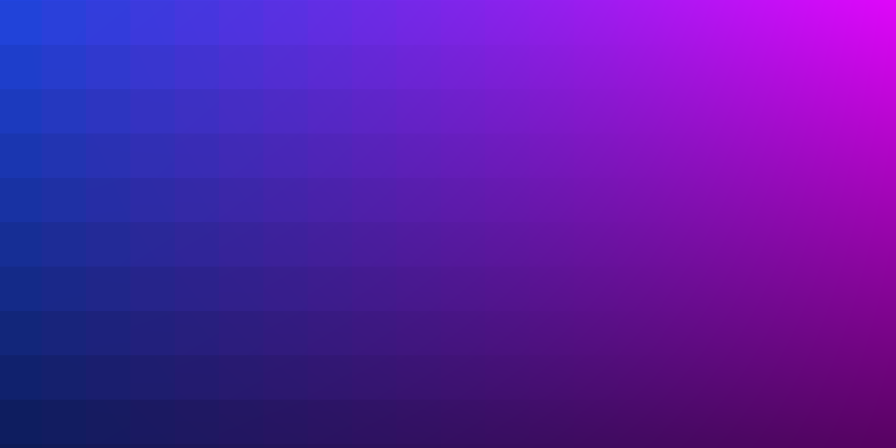
This background is drawn by a WebGL 2 fragment shader. Its source:

```glsl
#version 300 es
precision highp float;
// Blue to magenta gradient darkening downward, tiled at left and smooth at right.
uniform vec2 u_resolution;
out vec4 fragColor;

// Two-way gradient; p runs right and down from the top left corner, 0 to 1.
vec3 gradient(vec2 p) {
  vec3 hue = mix(vec3(0.115, 0.275, 0.875), vec3(0.875, 0.025, 0.98), p.x);
  return hue * mix(1.0, 0.39, p.y);
}

// Snaps to tile centres, with edges softened over one pixel.
vec2 snapToTiles(vec2 q, float pixel) {
  vec2 shifted = q - 0.5;
  vec2 edge = smoothstep(0.5 - 0.5 * pixel, 0.5 + 0.5 * pixel, fract(shifted));
  return floor(shifted) + 0.5 + edge;
}

void main() {
  vec2 uv = gl_FragCoord.xy / u_resolution;
  vec2 p = vec2(uv.x, 1.0 - uv.y);

  // Square tiles, sized by the canvas height
  float tileSize = 0.099;
  vec2 scale = vec2(u_resolution.x / u_resolution.y, 1.0);
  vec2 offset = vec2(0.006, -0.001);
  vec2 q = (p * scale + offset) / tileSize;
  vec2 centre = snapToTiles(q, 1.0 / (u_resolution.y * tileSize));
  vec2 tiled = (centre * tileSize - offset) / scale;

  // Tiles dissolve into the smooth gradient toward the right
  float tileAmount = 1.0 - smoothstep(0.0, 0.85, p.x);
  vec3 color = mix(gradient(p), gradient(clamp(tiled, 0.0, 1.0)), tileAmount);
  fragColor = vec4(color, 1.0);
}
```
